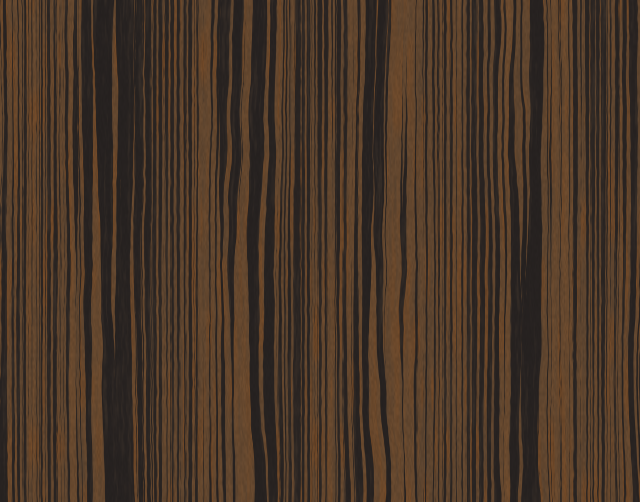
Reproduce this texture procedurally as a Shadertoy shader.

```glsl
// Dark striped wood veneer: tan bands on near-black, running vertically.
// Fine straight zones alternate with broad wavy ones; each band is a distance
// field whose centre and width drift along the grain, covered by short fibres.

const vec3 DARK = vec3(0.148, 0.130, 0.125);
const vec3 DARK_FIBRE = vec3(0.205, 0.172, 0.150);
const vec3 TAN = vec3(0.425, 0.292, 0.178);
const vec3 TAN_GREY = vec3(0.335, 0.255, 0.185);
const vec3 RUST = vec3(0.470, 0.285, 0.135);

const float ZONE_FREQ = 22.7;     // radians per canvas height
const float ZONE_CENTRE = 0.215;  // middle of one broad zone
const float MEAN_DENSITY = 56.0;  // bands per canvas height
const float DENSITY_SWING = 34.0;
const float EDGE = 0.0012;        // softness of the band edges

float hash(vec2 p) {
    return fract(sin(dot(p, vec2(127.1, 311.7))) * 43758.5453);
}

float noise(vec2 p) {
    vec2 i = floor(p), f = fract(p);
    f = f * f * (3.0 - 2.0 * f);
    float low = mix(hash(i), hash(i + vec2(1, 0)), f.x);
    float high = mix(hash(i + vec2(0, 1)), hash(i + vec2(1, 1)), f.x);
    return mix(low, high, f.y);
}

// Signed depth inside the nearest band (positive inside) and the band's id.
vec2 bands(float u, float y, float seed, float halfWidth, float spread, float drift) {
    vec2 best = vec2(-9.0, 0.0);
    for (int k = -1; k <= 1; k++) {
        float id = floor(u) + float(k);
        float key = id + seed;
        float phase = 20.0 * hash(vec2(key, 3.0));
        float centre = id + 0.5 + 0.36 * (hash(vec2(key, 7.0)) - 0.5)
            + 0.30 * drift * (noise(vec2(y * 3.5 + phase, key)) - 0.5);
        float width = halfWidth + spread * (hash(vec2(key, 11.0)) - 0.5)
            + 0.55 * drift * (noise(vec2(y * 1.7 + phase, key + 40.0)) - 0.5);
        float depth = width - abs(u - centre);
        if (depth > best.x) best = vec2(depth, key);
    }
    return best;
}

void mainImage(out vec4 fragColor, in vec2 fragCoord) {
    vec2 p = fragCoord / iResolution.y;
    float edge = max(EDGE, 0.6 / iResolution.y);

    // Broad zones bend the grain; fine zones stay straight.
    float broad = 0.5 + 0.5 * cos(ZONE_FREQ * (p.x - ZONE_CENTRE));
    float x = p.x;
    x += 0.018 * broad * (noise(vec2(p.x * 8.0, p.y * 4.0)) - 0.5);
    x += 0.006 * broad * (noise(vec2(p.x * 24.0, p.y * 13.0 + 5.0)) - 0.5);
    x += 0.0014 * (noise(vec2(p.x * 70.0, p.y * 55.0)) - 0.5);

    // Stripe coordinate: the integral of a varying band density.
    float angle = ZONE_FREQ * (x - ZONE_CENTRE);
    float density = MEAN_DENSITY - DENSITY_SWING * cos(angle);
    float u = MEAN_DENSITY * x - DENSITY_SWING / ZONE_FREQ * sin(angle);

    // Tan bands, cut by thin tapering dark veins.
    float bias = 0.30 * (noise(vec2(x * 17.0, p.y * 0.9 + 3.0)) - 0.5);
    vec2 band = bands(u, p.y, 100.0, 0.31 + bias, 0.30, 0.25 + 0.75 * broad);
    vec2 vein = bands(u * 1.7, p.y, 300.0, 0.02 + 0.03 * broad, 0.26, 0.2 + 0.3 * broad);
    float bandDepth = band.x / density;
    float veinDepth = vein.x / (density * 1.7);
    float depth = min(bandDepth, -veinDepth);
    float tanCover = smoothstep(-edge, edge, depth);

    // Fibres: fine dashes and longer streaks along the grain.
    float dash = noise(vec2(x * 330.0, p.y * 38.0));
    float streak = noise(vec2(x * 210.0, p.y * 5.0 + 9.0));
    float grain = noise(vec2(x * 420.0, p.y * 130.0));
    float tone = hash(vec2(band.y, 17.0));

    float grey = 0.45 * streak + 0.35 * dash + 0.35 * tone - 0.12;
    vec3 tanWood = mix(TAN, TAN_GREY, clamp(grey, 0.0, 1.0));
    float rim = 1.0 - smoothstep(0.0, 0.004, depth);
    float rust = smoothstep(0.5, 0.9, noise(vec2(x * 150.0, p.y * 9.0 + 30.0)));
    tanWood = mix(tanWood, RUST, rust * (0.3 + 0.4 * rim));
    tanWood *= 0.94 + 0.12 * grain;

    float darkStreak = smoothstep(0.45, 1.0, 0.6 * streak + 0.4 * dash);
    vec3 darkWood = mix(DARK, DARK_FIBRE, darkStreak + 0.25 * (1.0 - broad));
    darkWood *= 0.96 + 0.08 * grain;

    fragColor = vec4(mix(darkWood, tanWood, tanCover), 1.0);
}
```
